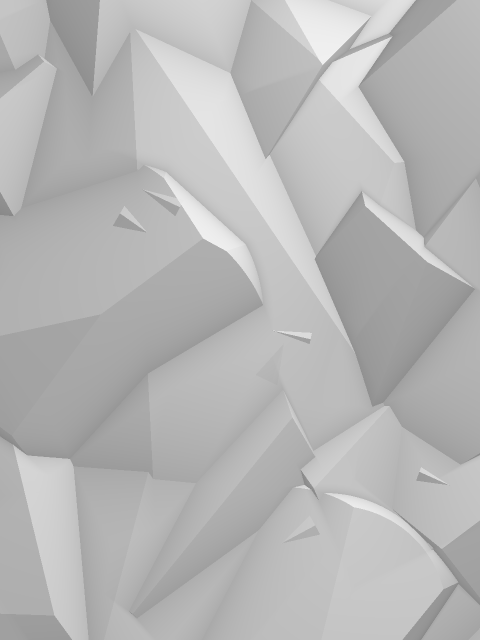
A WebGL 1 fragment shader for this background:

```glsl
precision highp float;
// Overlapping matte white shards, like folded paper or cut plaster.
// Each shard is a height field cut by slanted planes; the highest one shows.
// One lamp shades the flat facets, and small height gaps darken the creases.

uniform vec2 u_resolution;

const float SEED = 7.0;
const float COLUMNS = 4.0;            // shard grid
const float ROWS = 5.0;
const float CELL = 0.34;              // grid step, in canvas widths
const int FACES = 4;                  // cutting planes per shard
const float FACING = 0.72;            // shared direction of the first plane
const float FACING_SPREAD = 0.75;     // random turn of each plane
const float HEIGHT_RANGE = 0.20;
const vec2 GENTLE_SLOPE = vec2(0.10, 0.72);
const vec2 STEEP_SLOPE = vec2(2.0, 5.0);
const float STEEP_SHARE = 0.36;
const float ROUND_SHARE = 0.16;       // shards that end in a curved rim
const int SPLINTERS = 6;
const float SPLINTER_SLOPE = 0.45;
const vec3 LAMP = vec3(1.15, 1.55, 0.90);
const float SHADE = 0.595;            // darkest facet
const float LIGHT = 0.945;            // brightest facet
const float FALLOFF = 1.4;
const float CREASE_DEPTH = 0.10;
const float CREASE_WIDTH = 0.024;
const float TAU = 6.2831853;

vec3 hash3(vec2 key) {
  vec3 q = fract((key.xyx + SEED) * vec3(0.1031, 0.1030, 0.0973));
  q += dot(q, q.yxz + 33.33);
  return fract((q.xxy + q.yzz) * q.zyx);
}

// Height of one shard in z, its gradient in xy.
vec3 shardSurface(vec2 p, vec2 cell) {
  vec3 place = hash3(cell + 11.0);
  vec3 form = hash3(cell + 47.0);
  vec2 d = p - (cell + 0.1 + 0.8 * place.xy - 0.5) * CELL;
  float size = mix(0.7, 1.25, form.x);
  vec3 surface = vec3(0.0, 0.0, 10.0);

  for (int i = 0; i < FACES; i++) {
    float k = float(i);
    vec3 r = hash3(cell * 5.3 + vec2(k * 17.0, k * 3.7 + 80.0));
    float angle = FACING + k * TAU / float(FACES) + (r.x - 0.5) * FACING_SPREAD;
    vec2 dir = vec2(cos(angle), sin(angle));
    float steep = step(r.y, STEEP_SHARE);
    vec2 range = mix(GENTLE_SLOPE, STEEP_SLOPE, steep);
    float slope = mix(range.x, range.y, fract(r.y * 19.0));
    float reach = size * mix(0.09 * r.z, mix(0.11, 0.32, r.z), steep);
    float h = slope * (reach - dot(d, dir));
    if (h < surface.z) surface = vec3(-slope * dir, h);
  }

  // Some shards are bounded by a curved wall.
  if (form.z < ROUND_SHARE) {
    float radius = length(d);
    float rim = STEEP_SLOPE.x * (0.30 * size - radius);
    if (rim < surface.z) {
      surface = vec3(-STEEP_SLOPE.x * d / max(radius, 0.001), rim);
    }
  }
  surface.z += HEIGHT_RANGE * place.z;
  return surface;
}

// Thin ridged triangles that tilt the surface they stand on.
vec2 splinterTilt(vec2 p) {
  vec2 tilt = vec2(0.0);
  for (int i = 0; i < SPLINTERS; i++) {
    vec3 place = hash3(vec2(float(i) * 7.1, 300.0));
    vec3 form = hash3(vec2(float(i) * 5.9, 500.0));
    vec2 axis = vec2(cos(place.z * TAU), sin(place.z * TAU));
    vec2 across = vec2(axis.y, -axis.x);
    vec2 d = p - place.xy * vec2(1.0, 1.34);
    vec2 extent = vec2(mix(0.010, 0.026, form.x), mix(0.05, 0.11, form.y));
    vec2 q = vec2(dot(d, across), dot(d, axis)) / extent;
    float lean = (form.z - 0.5) * (1.0 - q.y);
    if (q.y > 0.0 && abs(q.x) < 1.0 - q.y) {
      tilt = -across * SPLINTER_SLOPE * sign(q.x - lean);
    }
  }
  return tilt;
}

float shadeScene(vec2 p) {
  // Keep the highest shard and the height just beneath it.
  vec3 top = vec3(0.0, 0.0, -10.0);
  float beneath = -10.0;
  for (float y = 0.0; y < ROWS; y++) {
    for (float x = 0.0; x < COLUMNS; x++) {
      vec3 s = shardSurface(p, vec2(x, y));
      beneath = max(beneath, min(s.z, top.z));
      if (s.z > top.z) top = s;
    }
  }

  vec2 slope = top.xy + splinterTilt(p);
  vec3 normal = normalize(vec3(-slope, 1.0));
  vec3 toLamp = normalize(LAMP - vec3(p, top.z));
  float diffuse = pow(max(dot(normal, toLamp), 0.0), FALLOFF);
  float crease = exp((beneath - top.z) / CREASE_WIDTH);
  return mix(SHADE, LIGHT, diffuse) * (1.0 - CREASE_DEPTH * crease);
}

void main() {
  // Four samples per pixel smooth the facet edges.
  float tone = 0.0;
  for (int i = 0; i < 4; i++) {
    float k = float(i);
    vec2 offset = vec2(mod(k, 2.0), floor(k * 0.5)) * 0.5 - 0.25;
    tone += 0.25 * shadeScene((gl_FragCoord.xy + offset) / u_resolution.x);
  }
  gl_FragColor = vec4(vec3(tone), 1.0);
}
```
